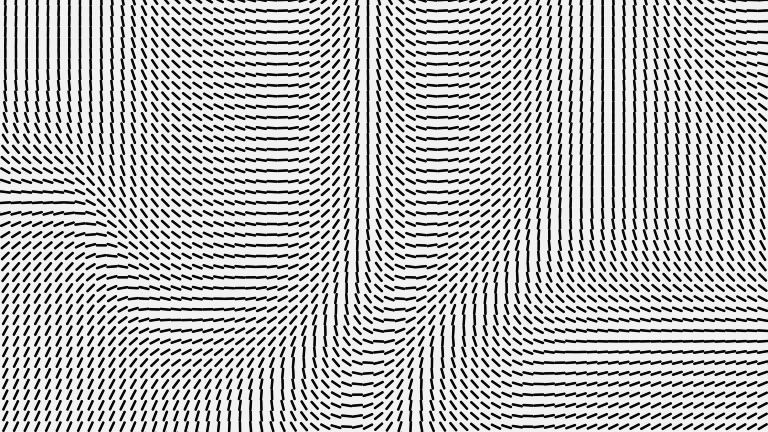
Write a Shadertoy shader that draws this pattern.

```glsl
// A grid of short black dashes on pale grey, turned by a smooth flow field.

const float COLUMNS = 72.0;      // dashes across a 16:9 canvas
const float CELL = 16.0 / 9.0 / COLUMNS;
const float HALF_LENGTH = 0.42;  // core of a dash, in cells
const float RADIUS = 0.12;       // half the line width, in cells
const vec3 PAPER = vec3(0.948);
const vec3 INK = vec3(0.025);

const float START_ANGLE = 85.0;  // degrees, at the left edge
const float SMALL_TURN = 55.0;   // turn across the left quarter
const float MAIN_TURN = 310.0;   // turn across the middle
const float LOWER_TURN = 125.0;  // turn on the way down
const float LEFT_EXTRA = 35.0;   // added downward turn at the left
const float CORNER_TURN = 100.0; // added turn at the upper right
const float EASE_TURN = 20.0;    // slower turn right of the middle
const float FRONT_WIDTH = 0.174;

// Soft step from 0 to 1 around a centre.
float softStep(float x, float centre, float width) {
    return 0.5 + 0.5 * tanh((x - centre) / width);
}

float bump(vec2 offset, vec2 size) {
    vec2 q = offset / size;
    return exp(-dot(q, q));
}

// Flow direction in radians; p is in canvas heights.
float flowAngle(vec2 p) {
    float depth = 1.0 - p.y;

    // Turns from left to right
    float angle = START_ANGLE;
    angle += SMALL_TURN * softStep(p.x, 0.336, 0.093);
    angle += MAIN_TURN * softStep(p.x, 0.891, 0.255);
    angle -= EASE_TURN * bump(vec2(p.x - 1.134, 0.0), vec2(0.104, 1.0));

    // Turn across a front that winds from left to right
    float front = mix(0.428, 0.81, smoothstep(0.116, 0.44, p.x))
                - 0.116 * smoothstep(0.579, 1.296, p.x);
    float lowerTurn = LOWER_TURN
                    + LEFT_EXTRA * (1.0 - smoothstep(0.139, 0.486, p.x));
    angle += lowerTurn * softStep(depth, front, FRONT_WIDTH);

    // Swirl in the upper right corner
    angle += CORNER_TURN * bump(vec2(p.x - 1.829, depth), vec2(0.255, 0.324));
    return radians(angle);
}

// Distance to a round-ended dash centred on the origin.
float dashDistance(vec2 p, float angle) {
    vec2 direction = vec2(cos(angle), sin(angle));
    float along = clamp(dot(p, direction), -HALF_LENGTH, HALF_LENGTH);
    return length(p - along * direction) - RADIUS;
}

void mainImage(out vec4 fragColor, in vec2 fragCoord) {
    vec2 grid = fragCoord / iResolution.y / CELL;
    vec2 home = floor(grid);

    // Dashes reach over cell borders, so neighbours count too
    float nearest = 1.0;
    for (int j = -1; j <= 1; j++) {
        for (int i = -1; i <= 1; i++) {
            vec2 centre = home + vec2(i, j) + 0.5;
            float d = dashDistance(grid - centre, flowAngle(centre * CELL));
            nearest = min(nearest, d);
        }
    }

    float edge = 0.6 / (iResolution.y * CELL);
    float ink = 1.0 - smoothstep(-edge, edge, nearest);
    fragColor = vec4(mix(PAPER, INK, ink), 1.0);
}
```
